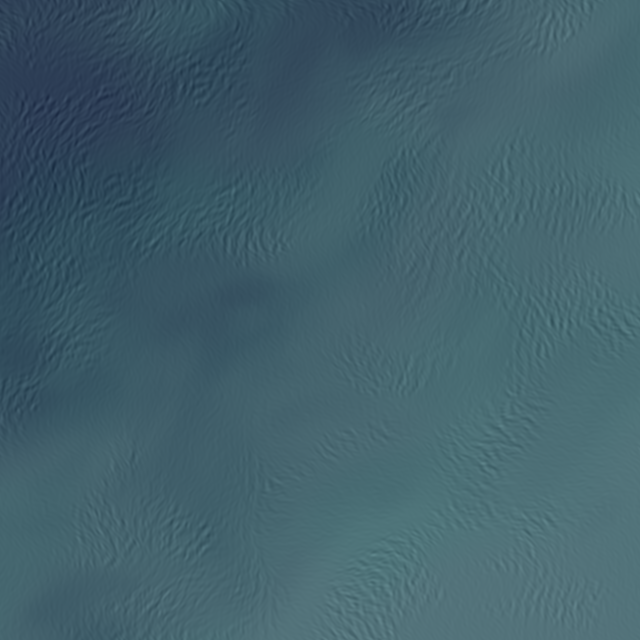
Give the GLSL for this texture, as a Shadertoy shader.

```glsl
// Weathered teal surface: a navy corner fades diagonally into grey-green,
// mottled by soft slanted clouds. Patches of fine embossed ripples are summed
// from small oriented wave grains, one per jittered cell.

vec3 hash3(vec2 cell) {
    vec3 q = fract(cell.xyx * vec3(0.1031, 0.1030, 0.0973));
    q += dot(q, q.yxz + 33.33);
    return fract((q.xxy + q.yzz) * q.zyx);
}

// Smooth cellular noise: random cell values blended by distance, 0 to 1.
float softCells(vec2 p) {
    vec2 base = floor(p);
    float total = 0.0, weights = 0.0;
    for (int y = -1; y <= 1; y++)
    for (int x = -1; x <= 1; x++) {
        vec2 cell = base + vec2(x, y);
        vec3 rnd = hash3(cell);
        vec2 d = p - cell - 0.2 - 0.6 * rnd.xy;
        float w = exp(-6.0 * dot(d, d));
        total += w * rnd.z;
        weights += w;
    }
    return total / weights;
}

// Short wave grains whose crests lie across the given angle.
float ripples(vec2 p, float angle) {
    vec2 base = floor(p);
    float total = 0.0;
    for (int y = -1; y <= 1; y++)
    for (int x = -1; x <= 1; x++) {
        vec2 cell = base + vec2(x, y);
        vec3 rnd = hash3(cell + 71.0);
        vec2 d = p - cell - rnd.xy;
        float turn = angle + 0.9 * (fract(rnd.z * 17.0) - 0.5);
        float across = dot(d, vec2(cos(turn), sin(turn)));
        float window = max(0.0, 1.0 - dot(d, d));
        total += window * window * cos(7.5 * across + 6.283 * rnd.z);
    }
    return total;
}

// Navy to grey-teal ramp.
vec3 tealRamp(float t) {
    vec3 c = mix(vec3(0.155, 0.225, 0.325), vec3(0.182, 0.278, 0.348), clamp(t / 0.2, 0.0, 1.0));
    c = mix(c, vec3(0.222, 0.342, 0.392), clamp((t - 0.2) / 0.18, 0.0, 1.0));
    c = mix(c, vec3(0.270, 0.392, 0.430), clamp((t - 0.38) / 0.2, 0.0, 1.0));
    return mix(c, vec3(0.318, 0.452, 0.478), clamp((t - 0.58) / 0.36, 0.0, 1.0));
}

void mainImage(out vec4 fragColor, in vec2 fragCoord) {
    vec2 uv = fragCoord / iResolution.xy;

    // Slanted frame: x runs up to the right, y runs across the streaks.
    vec2 slant = vec2(dot(uv, vec2(0.8, 0.6)), dot(uv, vec2(-0.6, 0.8)));
    slant += 0.025 * sin(slant.yx * vec2(17.0, 13.0) + vec2(1.0, 4.0));

    // Broad clouds over the diagonal gradient.
    float clouds = 0.55 * softCells(slant * vec2(2.6, 5.0) + 3.0)
                 + 0.30 * softCells(slant * vec2(6.0, 10.0) + 19.0)
                 + 0.15 * softCells(slant * vec2(14.0, 22.0) + 41.0);
    float fade = 0.62 * uv.x + 0.55 * (1.0 - uv.y);
    vec3 color = tealRamp(fade + 0.5 * (clouds - 0.5));

    // Faint warm and cool drift.
    float warmth = softCells(slant * vec2(4.0, 6.0) + 57.0) - 0.5;
    color += warmth * vec3(0.024, -0.008, 0.004);

    // Ripples gather in patches and turn slowly across the surface.
    float patchField = 0.6 * softCells(slant * vec2(5.0, 8.0) + 83.0)
                     + 0.4 * softCells(slant * vec2(13.0, 17.0) + 97.0);
    float patches = smoothstep(0.42, 0.78, patchField);
    float angle = 0.25 + 2.6 * (softCells(uv * 5.0 + 29.0) - 0.5);
    vec2 bent = uv + 0.004 * sin(uv.yx * vec2(43.0, 37.0));
    float coarse = ripples(bent * 58.0, angle);
    float fine = ripples(bent * 97.0 + 13.0, angle + 0.3);
    float relief = coarse * (0.003 + 0.034 * patches) + fine * (0.006 + 0.016 * patches);
    color += relief * vec3(0.9, 1.0, 0.97);

    fragColor = vec4(color, 1.0);
}
```
